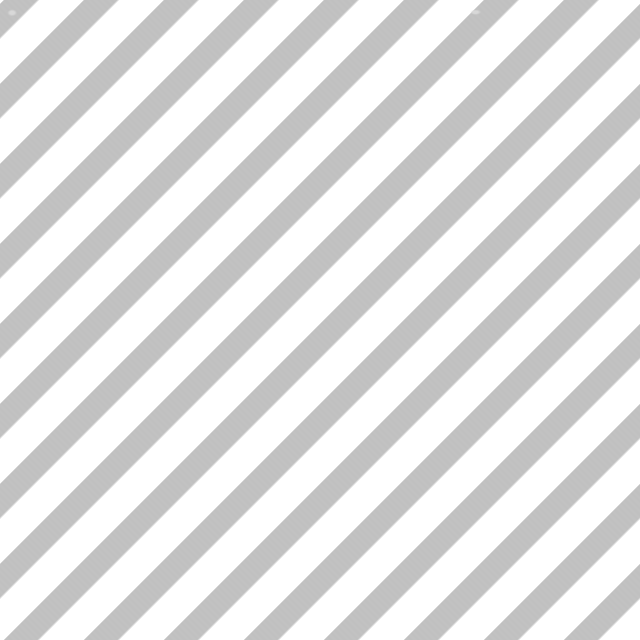
Write a Shadertoy shader that draws this pattern.

```glsl
// Grey diagonal stripes on white, eight per side, with a pale lower fringe and two small worn spots.

const float STRIPES = 8.0;

// Coverage of the band lo < x < hi, softened by aa.
float band(float x, float lo, float hi, float aa) {
    return smoothstep(lo - aa, lo + aa, x) * (1.0 - smoothstep(hi - aa, hi + aa, x));
}

// Soft elliptical worn spot, wrapped around the canvas edges.
float wornSpot(vec2 uv, vec2 center, vec2 radius) {
    vec2 offset = fract(uv - center + 0.5) - 0.5;
    return 1.0 - smoothstep(0.4, 1.2, length(offset / radius));
}

void mainImage(out vec4 fragColor, in vec2 fragCoord) {
    vec2 uv = fragCoord / iResolution.xy;

    // Signed position across the nearest stripe, in periods
    float across = fract(STRIPES * (uv.x - uv.y) + 0.235) - 0.5;
    float aa = 0.75 * STRIPES * length(1.0 / iResolution.xy);

    // Stripe body, with its pale fringe on the lower right side
    float body = band(across, -0.215, 0.205, aa);
    float fringe = band(across, -0.215, 0.223, aa);

    // Very faint hatching inside the grey
    float hatch = 0.004 * sin(6.2831853 * 96.0 * (uv.x + uv.y));
    vec3 grey = vec3(0.757 + hatch);
    vec3 pale = vec3(0.87);

    vec3 color = mix(vec3(1.0), pale, fringe);
    color = mix(color, grey, body);

    // Wear near the upper edge
    float wear = wornSpot(uv, vec2(0.019, 0.980), vec2(0.007, 0.005))
               + wornSpot(uv, vec2(0.743, 0.981), vec2(0.008, 0.004));
    color = mix(color, pale, 0.8 * min(wear, 1.0));

    fragColor = vec4(color, 1.0);
}
```
